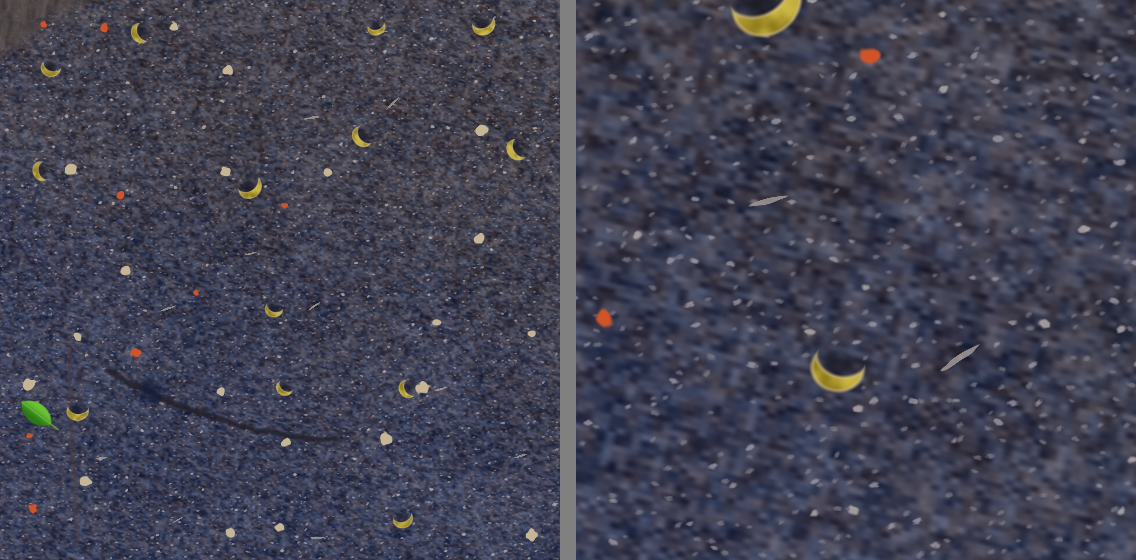
Left, the full canvas; right, a detail of the centre.
Write a WebGL 1 fragment shader that draws this texture.

```glsl
precision highp float;
uniform vec2 u_resolution;

const vec3 BLUE_TAR = vec3(0.215, 0.230, 0.325);
const vec3 WARM_TAR = vec3(0.245, 0.235, 0.280);
const vec3 PALE_GRIT = vec3(0.64, 0.62, 0.66);
const vec3 CREAM = vec3(0.82, 0.75, 0.62);
const vec3 SHADOW = vec3(0.10, 0.10, 0.15);

float hash(vec2 p) {
  vec3 q = fract(p.xyx * vec3(0.1031, 0.1030, 0.0973));
  q += dot(q, q.yzx + 33.33);
  return fract((q.x + q.y) * q.z);
}

vec2 hash2(vec2 p) {
  return vec2(hash(p), hash(p + 71.7));
}

float noise(vec2 p) {
  vec2 i = floor(p), f = fract(p);
  f = f * f * (3.0 - 2.0 * f);
  return mix(mix(hash(i), hash(i + vec2(1, 0)), f.x),
             mix(hash(i + vec2(0, 1)), hash(i + vec2(1, 1)), f.x), f.y);
}

float fbm(vec2 p) {
  float sum = 0.0, amp = 0.5;
  for (int i = 0; i < 4; i++) {
    sum += amp * noise(p);
    p = p * 2.03 + 17.3;
    amp *= 0.5;
  }
  return sum;
}

mat2 rotation(float a) {
  return mat2(cos(a), sin(a), -sin(a), cos(a));
}

float fill(float d, float soft) {
  return 1.0 - smoothstep(-soft, soft, d);
}

// Coverage of one randomly turned oval per occupied grid cell
float scatter(vec2 uv, float cells, float density, float radius, float stretch, float seed) {
  vec2 id = floor(uv * cells) + seed;
  vec2 center = 0.3 + 0.4 * hash2(id + 5.0);
  vec2 p = rotation(1.2 * hash(id + 9.0) - 0.8) * (fract(uv * cells) - center) / cells;
  p.y *= stretch;
  float r = radius * mix(0.55, 1.0, hash(id + 13.0));
  float d = length(p) - r * (0.7 + 0.6 * noise(p / radius * 1.6 + id));
  return fill(d, 0.0013) * step(hash(id), density);
}

float crescent(vec2 p, float r) {
  return max(length(p) - r, r * 0.98 - length(p - vec2(0.15, 0.66) * r));
}

// Curled yellow leaves, each with a shadow in its hollow
vec3 addLeaves(vec3 color, vec2 uv, float cells) {
  vec2 id = floor(uv * cells) + 40.0;
  vec2 center = 0.22 + 0.56 * hash2(id + 3.0);
  vec2 p = rotation(2.6 * hash(id + 8.0) - 1.3) * (fract(uv * cells) - center) / cells;
  float r = mix(0.014, 0.022, hash(id + 21.0));
  float present = step(hash(id + 2.0), 0.56);
  float d = crescent(p * vec2(1.0, 1.15), r);
  float shade = fill(length(p - vec2(-0.1, 0.05) * r) - r * 0.55, 0.007);
  color = mix(color, SHADOW, 0.75 * shade * present);
  vec3 leaf = mix(vec3(0.55, 0.47, 0.10), vec3(0.82, 0.74, 0.28), noise(p * 150.0 + id));
  leaf = mix(leaf, CREAM, smoothstep(-0.003, 0.0, d) * 0.6);
  return mix(color, leaf, fill(d, 0.0016) * present);
}

vec3 asphalt(vec2 uv) {
  float tint = smoothstep(0.25, 0.8, uv.y * 0.75 + uv.x * 0.3 + 0.5 * (fbm(uv * 5.0) - 0.5));
  vec3 color = mix(BLUE_TAR, WARM_TAR, tint);
  vec2 g = rotation(0.25) * uv;
  float coarse = noise(g * vec2(85.0, 125.0));
  float fine = noise(g * vec2(190.0, 290.0) + 31.0);
  color += 0.13 * (coarse - 0.42) + 0.17 * (fine - 0.45);
  color += 0.07 * (fbm(uv * 9.0 + 4.0) - 0.47);
  color += vec3(0.05, 0.0, -0.05) * (noise(uv * 120.0 + 60.0) - 0.5);
  // Mineral chips, from many fine to few larger
  color = mix(color, PALE_GRIT * 0.82, 0.65 * scatter(uv, 120.0, 0.24, 0.0023, 1.6, 11.0));
  color = mix(color, PALE_GRIT, 0.75 * scatter(uv + 0.013, 83.0, 0.13, 0.0030, 1.7, 150.0));
  color = mix(color, vec3(0.72, 0.69, 0.68), 0.8 * scatter(uv, 37.0, 0.10, 0.0038, 1.4, 310.0));
  return color;
}

// Bent dark twig, damp patch and faint seam
vec3 addMarks(vec3 color, vec2 uv) {
  float t = (uv.x - 0.19) / 0.43;
  float bend = 0.342 - 0.127 * t * (2.0 - t) + 0.008 * (noise(uv.xx * 35.0) - 0.5);
  float ends = smoothstep(-0.02, 0.02, t) * (1.0 - smoothstep(0.93, 1.02, t));
  float twig = fill(abs(uv.y - bend) - 0.0065 * (1.0 - 0.4 * t), 0.004) * ends;
  color = mix(color, vec3(0.13, 0.12, 0.15), 0.8 * twig);
  float damp = fill(length(uv - vec2(0.272, 0.302)) - 0.04 * fbm(uv * 45.0), 0.013);
  color = mix(color, vec3(0.08, 0.11, 0.22), 0.75 * damp);
  float seamX = 0.122 + 0.012 * smoothstep(0.35, 0.05, uv.y) + 0.004 * noise(uv.yy * 40.0);
  float seam = fill(abs(uv.x - seamX) - 0.004, 0.004);
  seam *= smoothstep(0.02, 0.06, uv.y) * (1.0 - smoothstep(0.36, 0.42, uv.y));
  return mix(color, vec3(0.27, 0.23, 0.27), 0.6 * seam);
}

vec3 addGreenLeaf(vec3 color, vec2 uv, vec2 center) {
  vec2 p = rotation(0.65) * (uv - center);
  float blade = length(vec2(p.x, abs(p.y) + 0.022)) - 0.040;
  float stem = max(abs(p.y) - 0.0012, abs(p.x - 0.038) - 0.011);
  vec3 green = mix(vec3(0.16, 0.48, 0.08), vec3(0.42, 0.76, 0.20), smoothstep(-0.012, 0.012, p.y));
  green += 0.15 * fill(abs(p.y) - 0.0006, 0.0015);
  color = mix(color, SHADOW, 0.5 * fill(blade - 0.001, 0.006));
  return mix(color, green, fill(min(blade, stem), 0.0016));
}

void main() {
  vec2 uv = gl_FragCoord.xy / u_resolution.y;
  vec3 color = addMarks(asphalt(uv), uv);

  // Streaked loose soil in the upper left corner
  vec2 streak = rotation(0.2) * uv;
  vec3 soil = mix(vec3(0.20, 0.18, 0.19), vec3(0.43, 0.38, 0.35), fbm(streak * vec2(110.0, 38.0)));
  float corner = smoothstep(0.0, 0.05, uv.y - 0.89 - 0.65 * uv.x + 0.03 * noise(uv * 30.0));
  color = mix(color, soil, 0.85 * corner);

  // Pebbles, straws, berries and leaves
  color = mix(color, CREAM * 0.95, scatter(uv, 11.0, 0.18, 0.0115, 1.1, 500.0));
  color = mix(color, vec3(0.66, 0.62, 0.60), 0.8 * scatter(uv, 8.0, 0.14, 0.0140, 7.0, 620.0));
  color = mix(color, vec3(0.82, 0.33, 0.16), scatter(uv, 7.0, 0.16, 0.0085, 1.0, 740.0));
  color = addLeaves(color, uv, 5.0);
  color = addGreenLeaf(color, uv, vec2(0.065, 0.262));

  gl_FragColor = vec4(clamp(color, 0.0, 1.0), 1.0);
}
```
